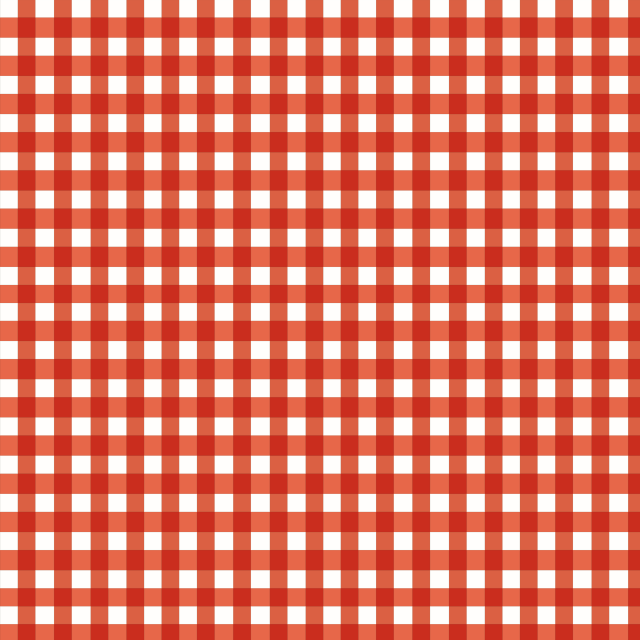
Reproduce this pattern procedurally as a three.js fragment shader.

```glsl
// Red and white gingham: upright stripes crossed by level stripes, deepest where they overlap.
// Each stripe is a signed distance from the nearest one, softened into coverage.
// Stripe spacing drifts slightly across a larger cloth tile.
varying vec2 vUv;

const float TAU = 6.2831853;
const float SOFTNESS = 0.001;
const float MARGIN = 0.0273;       // gap before the first stripe, from left and top

const vec3 WHITE    = vec3(1.0, 0.995, 0.99);
const vec3 UPRIGHT  = vec3(0.857, 0.378, 0.262);
const vec3 LEVEL    = vec3(0.904, 0.402, 0.287);
const vec3 CROSSING = vec3(0.793, 0.176, 0.118);

// Signed distance to a stripe that begins at start: negative inside
float stripeDistance(float x, float start, float width) {
  return abs(x - start - 0.5 * width) - 0.5 * width;
}

// Index of the stripe whose centre is nearest
float nearestStripe(float x, float pitch, float width) {
  return floor((x - 0.5 * width) / pitch + 0.5);
}

// Upright stripes: even pitch with a small drift that recurs every five
float uprightDistance(float x) {
  const float pitch = 0.05599;
  const float width = 0.0276;
  float k = nearestStripe(x, pitch, width);
  float drift = 0.0015 - 0.00104 * cos(TAU * k / 5.0);
  return stripeDistance(x, k * pitch + drift, width);
}

// Level stripes: tiles of eight, the last one slimmer and closer to the next tile
float levelDistance(float y) {
  const float tile = 0.47396;
  const float pitch = 0.0597;
  const float width = 0.0316;
  const float lead = 0.014;
  float t = mod(y + lead, tile) - lead;
  float k = clamp(nearestStripe(t, pitch, width), 0.0, 7.0);
  float stripeWidth = mix(width, 0.0283, step(6.5, k));
  return stripeDistance(t, k * pitch, stripeWidth);
}

float coverage(float d) {
  return 1.0 - smoothstep(-SOFTNESS, SOFTNESS, d);
}

// Thin seam along a stripe border
float seam(float d) {
  return 1.0 - smoothstep(0.0, 1.5 * SOFTNESS, abs(d));
}

void main() {
  float dUpright = uprightDistance(vUv.x - MARGIN);
  float dLevel = levelDistance(1.0 - vUv.y - MARGIN);
  float upright = coverage(dUpright);
  float level = coverage(dLevel);

  // Blend the four cloth colours
  vec3 openRow = mix(WHITE, UPRIGHT, upright);
  vec3 dyedRow = mix(LEVEL, CROSSING, upright);
  vec3 color = mix(openRow, dyedRow, level);

  // Slightly duller red along the borders
  float border = max(seam(dUpright), seam(dLevel));
  color.r *= 1.0 - 0.06 * border;

  gl_FragColor = vec4(color, 1.0);
}
```
